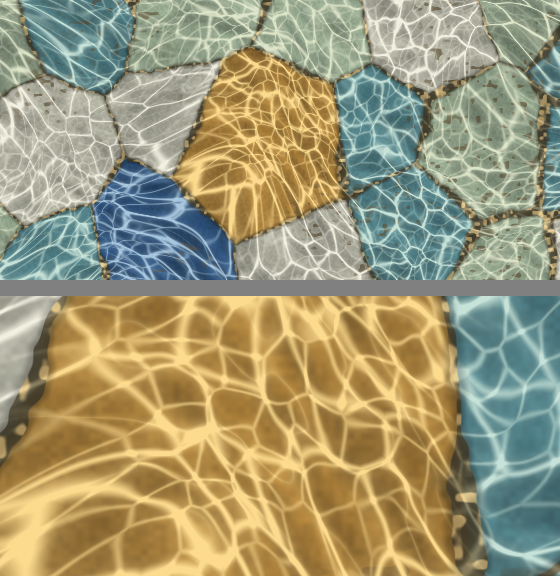
Top, the full canvas; bottom, a detail of the centre.
Write a WebGL 2 fragment shader that draws this texture.

```glsl
#version 300 es
precision highp float;
precision highp int;

uniform vec2 u_resolution;
out vec4 fragColor;

const float TILE_SIZE = 0.4;
const int TEAL = 0, SAGE = 1, PALE = 2, GOLD = 3, BLUE = 4;
const int MATERIAL_CYCLE[15] = int[15](
    TEAL, BLUE, PALE, TEAL, SAGE,
    PALE, PALE, GOLD, TEAL, SAGE,
    TEAL, SAGE, SAGE, PALE, SAGE);
const vec3 BODY[5] = vec3[5](
    vec3(0.27, 0.45, 0.48), vec3(0.51, 0.58, 0.49), vec3(0.66, 0.66, 0.60),
    vec3(0.61, 0.45, 0.20), vec3(0.15, 0.28, 0.43));
const vec3 GLOW[5] = vec3[5](
    vec3(0.78, 0.89, 0.85), vec3(0.87, 0.90, 0.79), vec3(0.95, 0.94, 0.88),
    vec3(0.99, 0.86, 0.56), vec3(0.66, 0.78, 0.87));

struct Tile {
    int material;
    float edge;
    float tone;
};

vec2 hash2(vec2 cell) {
    uvec2 v = uvec2(ivec2(cell) + 32768) * 1664525u + 1013904223u;
    v.x += v.y * 1664525u;
    v.y += v.x * 1664525u;
    v ^= v >> 16u;
    v.x += v.y * 1664525u;
    v.y += v.x * 1664525u;
    v ^= v >> 16u;
    return vec2(v & 0xffffu) / 65535.0;
}

vec2 noise2(vec2 p) {
    vec2 i = floor(p), f = fract(p);
    f = f * f * (3.0 - 2.0 * f);
    return mix(mix(hash2(i), hash2(i + vec2(1, 0)), f.x),
               mix(hash2(i + vec2(0, 1)), hash2(i + vec2(1, 1)), f.x), f.y);
}

vec2 warp(vec2 p, float frequency, float amount) {
    return p + amount * (2.0 * noise2(p * frequency) - 1.0);
}

vec2 rotate(vec2 p, float angle) {
    float c = cos(angle), s = sin(angle);
    return vec2(c * p.x - s * p.y, s * p.x + c * p.y);
}

int materialOf(vec2 cell) {
    return MATERIAL_CYCLE[int(mod(cell.x + 5.0 * cell.y + 0.5, 15.0))];
}

vec2 siteOf(vec2 cell) {
    return (cell + 0.5 + 0.72 * (hash2(cell + 17.0) - 0.5)) * TILE_SIZE;
}

// Squared distance less a weight, so edges stay straight but sizes vary
float powerOf(vec2 p, vec2 cell) {
    vec2 d = p - siteOf(cell);
    float weight = materialOf(cell) == GOLD ? 0.075 : 0.03 * hash2(cell + 71.0).x;
    return dot(d, d) - weight;
}

Tile findTile(vec2 p) {
    vec2 home = floor(p / TILE_SIZE), owner = home;
    float best = 1e3, edge = 1e3;
    for (int k = 0; k < 25; k++) {
        vec2 cell = home + vec2(k % 5 - 2, k / 5 - 2);
        float power = powerOf(p, cell);
        if (power < best) { best = power; owner = cell; }
    }
    for (int k = 0; k < 25; k++) {
        vec2 cell = home + vec2(k % 5 - 2, k / 5 - 2);
        if (cell == owner) continue;
        float span = distance(siteOf(cell), siteOf(owner));
        edge = min(edge, (powerOf(p, cell) - best) / (2.0 * span));
    }
    return Tile(materialOf(owner), edge, hash2(owner + 5.0).y);
}

// Bright core and soft halo along the borders of scattered cells
float causticNet(vec2 p, float width) {
    vec2 home = floor(p);
    float first = 9.0, second = 9.0;
    for (int k = 0; k < 9; k++) {
        vec2 cell = home + vec2(k % 3 - 1, k / 3 - 1);
        float d = distance(p, cell + hash2(cell));
        second = min(second, max(first, d));
        first = min(first, d);
    }
    float gap = second - first;
    return 0.75 * (1.0 - smoothstep(0.0, width, gap)) + 0.38 * exp(-4.5 * gap);
}

float filaments(vec2 p) {
    return pow(1.0 - abs(2.0 * noise2(p).x - 1.0), 9.0);
}

void main() {
    vec2 p = gl_FragCoord.xy / u_resolution.y;
    float pixel = 1.0 / u_resolution.y;

    // Tiles with ragged edges
    vec2 ragged = warp(warp(p, 11.0, 0.010), 45.0, 0.004);
    Tile tile = findTile(ragged + vec2(0.0, 0.1));
    vec3 body = BODY[tile.material] * mix(0.94, 1.07, tile.tone);
    vec3 glow = GLOW[tile.material];

    // Sunlight bent by the water
    vec2 flow = warp(warp(warp(p, 2.3, 0.13), 8.0, 0.026), 26.0, 0.006);
    vec2 swell = rotate(flow, 0.55) * vec2(1.0, 1.55);
    vec2 patches = noise2(p * 3.4 + 9.0);
    float light = causticNet(swell * 8.5, mix(0.08, 0.22, patches.y)) * mix(0.5, 1.1, patches.x);
    light += causticNet(rotate(flow, -0.4) * vec2(15.0, 21.0), 0.17) * mix(0.1, 0.65, patches.y);
    light += 0.38 * filaments(swell * vec2(11.0, 17.0)) * noise2(p * 7.0).y;
    light = clamp(light, 0.0, 1.0);

    // Rippled shade, stone grain and rusty specks
    float ripple = noise2(swell * vec2(9.0, 18.0) + 31.0).x;
    float grain = noise2(p * 130.0).x;
    vec3 color = body * (mix(0.76, 1.12, ripple) + 0.14 * (grain - 0.5));
    float specks = smoothstep(0.72, 0.82, noise2(p * vec2(48.0, 62.0)).y)
                 * smoothstep(0.48, 0.70, noise2(p * 4.5 + 40.0).x);
    color = mix(color, vec3(0.31, 0.25, 0.15), 0.65 * specks);
    color = mix(color, glow, light);

    // Gravel joints of uneven width
    float width = 0.0015 + 0.013 * smoothstep(0.42, 0.85, noise2(p * 5.0 + 60.0).x)
                + 0.004 * noise2(p * 58.0).y;
    float gap = tile.edge - width;
    color *= mix(0.76, 1.0, smoothstep(0.0, 0.012, gap));
    vec3 gravel = mix(vec3(0.22, 0.20, 0.14), vec3(0.66, 0.56, 0.37),
                      smoothstep(0.45, 0.75, noise2(p * 75.0 + 20.0).x));
    gravel += 0.28 * light * vec3(1.0, 0.95, 0.75);
    float joint = 1.0 - smoothstep(-pixel, pixel, gap);
    fragColor = vec4(mix(color, gravel, 0.9 * joint), 1.0);
}
```
